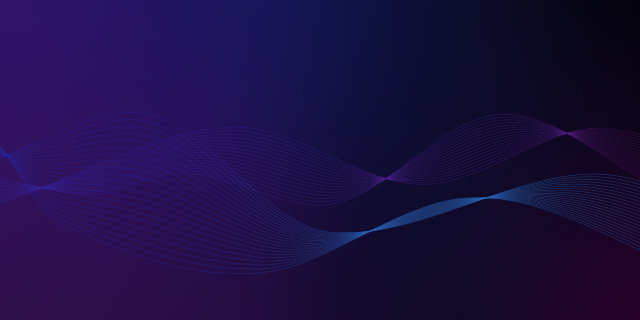
Reproduce this background procedurally as a Shadertoy shader.

```glsl
// Two twisting ribbons of fine lines over a dark violet and blue gradient.

// Adds one soft colour region to a weighted sum (rgb = colour, a = weight).
void addGlow(inout vec4 sum, vec2 p, vec2 centre, vec3 colour) {
    vec2 d = p - centre;
    sum += vec4(colour, 1.0) * exp(-6.0 * dot(d, d));
}

vec3 background(vec2 p) {
    vec4 sum = vec4(0.0);
    // Upper band: violet, blue, black
    addGlow(sum, p, vec2(0.00, 0.95), vec3(0.19, 0.08, 0.43));
    addGlow(sum, p, vec2(0.68, 0.98), vec3(0.10, 0.09, 0.39));
    addGlow(sum, p, vec2(1.08, 0.82), vec3(0.05, 0.08, 0.28));
    addGlow(sum, p, vec2(1.55, 0.85), vec3(0.045, 0.045, 0.15));
    addGlow(sum, p, vec2(2.00, 1.00), vec3(0.00, 0.00, 0.01));
    // Middle band
    addGlow(sum, p, vec2(0.00, 0.50), vec3(0.20, 0.07, 0.37));
    addGlow(sum, p, vec2(0.52, 0.58), vec3(0.18, 0.06, 0.37));
    addGlow(sum, p, vec2(1.40, 0.50), vec3(0.06, 0.045, 0.18));
    addGlow(sum, p, vec2(2.00, 0.55), vec3(0.055, 0.02, 0.11));
    // Lower band: plum, near black, magenta
    addGlow(sum, p, vec2(0.00, 0.00), vec3(0.18, 0.06, 0.27));
    addGlow(sum, p, vec2(0.65, 0.08), vec3(0.15, 0.05, 0.25));
    addGlow(sum, p, vec2(1.30, 0.12), vec3(0.05, 0.035, 0.14));
    addGlow(sum, p, vec2(2.00, 0.08), vec3(0.17, 0.00, 0.17));
    return sum.rgb / sum.a;
}

// Heights of the two edges of the upper ribbon; they swap at each twist.
vec2 upperEdges(float x) {
    float first = 0.32 + 0.282 * smoothstep(-0.25, 0.74, x)
        - 0.178 * smoothstep(0.74, 1.32, x)
        + 0.176 * smoothstep(1.32, 1.88, x)
        - 0.05 * smoothstep(1.85, 2.2, x);
    float second = 0.45 - 0.057 * smoothstep(-0.1, 0.286, x)
        + 0.067 * smoothstep(0.286, 0.57, x)
        - 0.101 * smoothstep(0.57, 1.0, x)
        + 0.284 * smoothstep(1.0, 1.575, x)
        - 0.29 * smoothstep(1.575, 2.25, x);
    return vec2(first, second);
}

// Heights of the two edges of the lower ribbon.
vec2 lowerEdges(float x) {
    float first = 0.46 + 0.188 * smoothstep(-0.2, 0.417, x)
        - 0.375 * smoothstep(0.417, 1.05, x)
        + 0.183 * smoothstep(1.08, 1.86, x)
        - 0.09 * smoothstep(1.86, 2.3, x);
    float second = 0.736 - 0.24 * smoothstep(-0.12, 0.2, x)
        - 0.35 * smoothstep(-0.45, 0.73, x)
        + 0.236 * smoothstep(0.78, 1.48, x)
        - 0.28 * smoothstep(1.5, 2.4, x);
    return vec2(first, second);
}

// Draws evenly spaced lines between two edges, thinned by their slope.
void drawRibbon(inout vec3 colour, float y, vec2 edges, vec2 slopes,
                int count, vec3 ink, float alpha, float pixel) {
    for (int i = 0; i < count; i++) {
        float t = float(i) / float(count - 1);
        float slope = mix(slopes.x, slopes.y, t);
        float d = abs(y - mix(edges.x, edges.y, t)) / sqrt(1.0 + slope * slope);
        float cover = clamp(0.5 + (0.0011 - d) / pixel, 0.0, 1.0);
        colour = mix(colour, ink, alpha * cover);
    }
}

void mainImage(out vec4 fragColor, in vec2 fragCoord) {
    // Height runs from 0 to 1, width from 0 to 2
    vec2 p = fragCoord / iResolution.xy * vec2(2.0, 1.0);
    float pixel = 1.0 / iResolution.y;
    float stepX = 0.002;
    vec3 colour = background(p);

    // Upper ribbon: indigo turning to plum at the right
    vec2 edges = upperEdges(p.x);
    vec2 slopes = (upperEdges(p.x + stepX) - edges) / stepX;
    vec3 ink = mix(vec3(0.21, 0.13, 0.62), vec3(0.32, 0.12, 0.58),
                   smoothstep(0.7, 1.3, p.x));
    ink = mix(ink, vec3(0.36, 0.08, 0.42), smoothstep(1.65, 2.0, p.x));
    drawRibbon(colour, p.y, edges, slopes, 17, ink, 0.42, pixel);

    // Lower ribbon: deep blue turning to sky blue
    edges = lowerEdges(p.x);
    slopes = (lowerEdges(p.x + stepX) - edges) / stepX;
    ink = mix(vec3(0.14, 0.14, 0.62), vec3(0.15, 0.38, 0.70),
              smoothstep(0.5, 1.25, p.x));
    drawRibbon(colour, p.y, edges, slopes, 21, ink, 0.45, pixel);

    fragColor = vec4(colour, 1.0);
}
```
